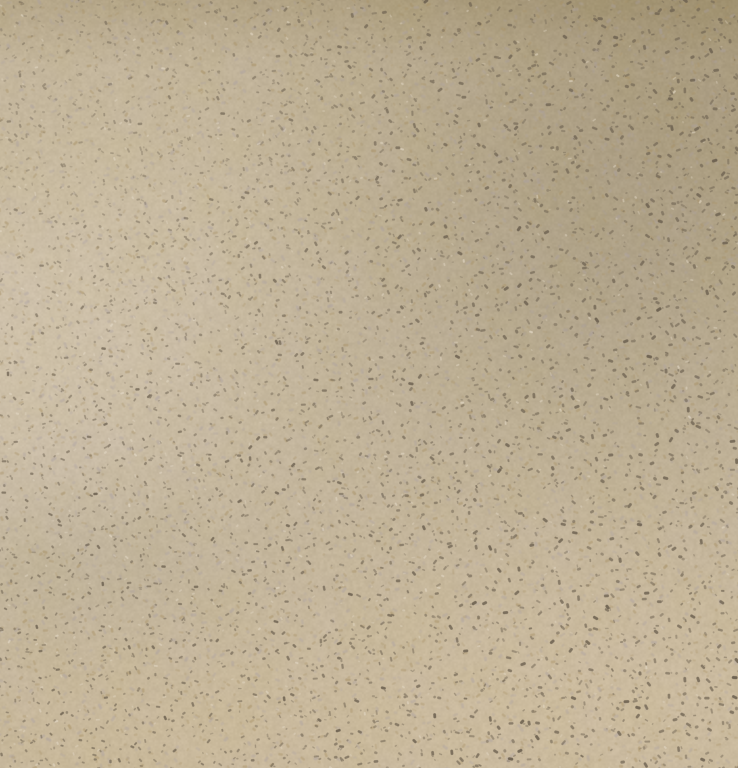
This texture is drawn by a Shadertoy shader. Its source:

```glsl
// Speckled beige stone sheet under uneven warm light.
// Broad gaussian glows shade a plain base; hashed cell layers scatter
// soft oval flecks over it, and value noise adds a fine mottled grain.

const vec3 STONE     = vec3(0.755, 0.700, 0.596);
const vec3 DARK_CHIP = vec3(0.42, 0.375, 0.31);
const vec3 OCHRE     = vec3(0.66, 0.57, 0.40);
const vec3 LAVENDER  = vec3(0.67, 0.63, 0.635);
const vec3 PALE_CHIP = vec3(0.90, 0.86, 0.79);

// Integer hash: three random values in 0..1 per cell and seed.
vec3 hash3(vec2 cell, int seed) {
    uvec3 v = uvec3(ivec3(ivec2(cell), seed));
    v = v * 1664525u + 1013904223u;
    v.x += v.y * v.z; v.y += v.z * v.x; v.z += v.x * v.y;
    v ^= v >> 16u;
    v.x += v.y * v.z; v.y += v.z * v.x; v.z += v.x * v.y;
    return vec3(v >> 8u) / 16777216.0;
}

float valueNoise(vec2 p, int seed) {
    vec2 i = floor(p), f = fract(p);
    f = f * f * (3.0 - 2.0 * f);
    float low  = mix(hash3(i, seed).x, hash3(i + vec2(1, 0), seed).x, f.x);
    float high = mix(hash3(i + vec2(0, 1), seed).x, hash3(i + vec2(1, 1), seed).x, f.x);
    return mix(low, high, f.y);
}

float glow(vec2 uv, vec2 centre, vec2 radius) {
    vec2 d = (uv - centre) / radius;
    return exp(-dot(d, d));
}

// Uneven light and tint across the sheet.
vec3 litStone(vec2 uv) {
    vec3 c = STONE;
    c += vec3(0.050, 0.052, 0.066) * glow(uv, vec2(0.0, 0.53), vec2(0.36, 0.27));
    c += vec3(0.040, 0.032, 0.024) * glow(uv, vec2(0.85, 0.08), vec2(0.50, 0.25));
    c += vec3(0.025, 0.018, 0.008) * glow(uv, vec2(0.15, 0.02), vec2(0.40, 0.16));
    c += vec3(0.018, 0.018, 0.014) * glow(uv, vec2(0.25, 0.76), vec2(0.30, 0.20));
    c -= vec3(0.085, 0.085, 0.095) * glow(uv, vec2(1.02, 0.92), vec2(0.50, 0.32));
    c -= vec3(0.030, 0.027, 0.025) * glow(uv, vec2(0.80, 0.62), vec2(0.26, 0.22));
    c -= vec3(0.020, 0.016, 0.012) * glow(uv, vec2(0.12, 0.27), vec2(0.20, 0.10));
    c -= vec3(0.055, 0.058, 0.075) * smoothstep(0.90, 1.03, uv.y);
    return c;
}

// Coverage of one scattered layer of oval flecks; size is the half length.
float flecks(vec2 p, float cells, float share, float size, float blur, int seed) {
    vec2 g = p * cells, home = floor(g);
    float cover = 0.0;
    for (int y = -1; y <= 1; y++)
    for (int x = -1; x <= 1; x++) {
        vec2 cell = home + vec2(x, y);
        vec3 place = hash3(cell, seed);
        vec3 form = hash3(cell, seed + 101);
        if (place.z > share) continue;
        vec2 d = (g - cell - place.xy) / cells;
        float angle = (form.x - 0.5) * 2.6 - 0.25;
        float c = cos(angle), s = sin(angle);
        d = vec2(c * d.x + s * d.y, c * d.y - s * d.x);
        float halfLength = size * mix(0.55, 1.15, form.y);
        float halfWidth = size * mix(0.38, 0.60, form.z);
        float spine = max(halfLength - halfWidth, 0.0);
        d.x -= clamp(d.x, -spine, spine);
        float edge = length(d) - halfWidth;
        float fleck = 1.0 - smoothstep(-blur, blur, edge);
        cover = max(cover, fleck * mix(0.40, 1.0, form.y * form.z + 0.3 * place.x));
    }
    return cover;
}

void mainImage(out vec4 fragColor, in vec2 fragCoord) {
    vec2 uv = fragCoord / iResolution.xy;
    vec2 p = fragCoord / iResolution.y;
    float blur = max(0.0010, 0.6 / iResolution.y);

    vec3 col = litStone(uv);

    // Soft blotches drift between yellowish and lavender.
    float blotch = valueNoise(p * 26.0, 3) + 0.6 * valueNoise(p * 60.0, 5) - 0.8;
    col += blotch * vec3(0.004, 0.004, 0.020);

    // Fine grain.
    float grain = valueNoise(p * 210.0, 7) + valueNoise(p * 400.0, 11) - 1.0;
    col += grain * 0.024;

    // Flecks are sparser and weaker toward the upper left.
    float upperLeft = glow(uv, vec2(0.0, 0.85), vec2(0.50, 0.40));
    float strength = mix(0.85, 0.50, upperLeft);
    float size = mix(0.0026, 0.0033, smoothstep(0.0, 0.9, uv.x));

    float ochre = flecks(p, 75.0, 0.42, 0.0030, blur * 1.3, 21);
    float lavender = flecks(p, 68.0, 0.42, 0.0034, blur * 1.5, 37);
    float pale = flecks(p, 62.0, 0.16, 0.0022, blur, 53);
    float dark = flecks(p, 72.0, 0.55, size, blur, 71);
    float small = flecks(p, 95.0, 0.25, 0.0020, blur, 89);

    col = mix(col, OCHRE, ochre * 0.50);
    col = mix(col, LAVENDER, lavender * 0.45);
    col = mix(col, PALE_CHIP, pale * 0.60);
    col = mix(col, DARK_CHIP, max(dark, small * 0.8) * strength);

    fragColor = vec4(clamp(col, 0.0, 1.0), 1.0);
}
```
